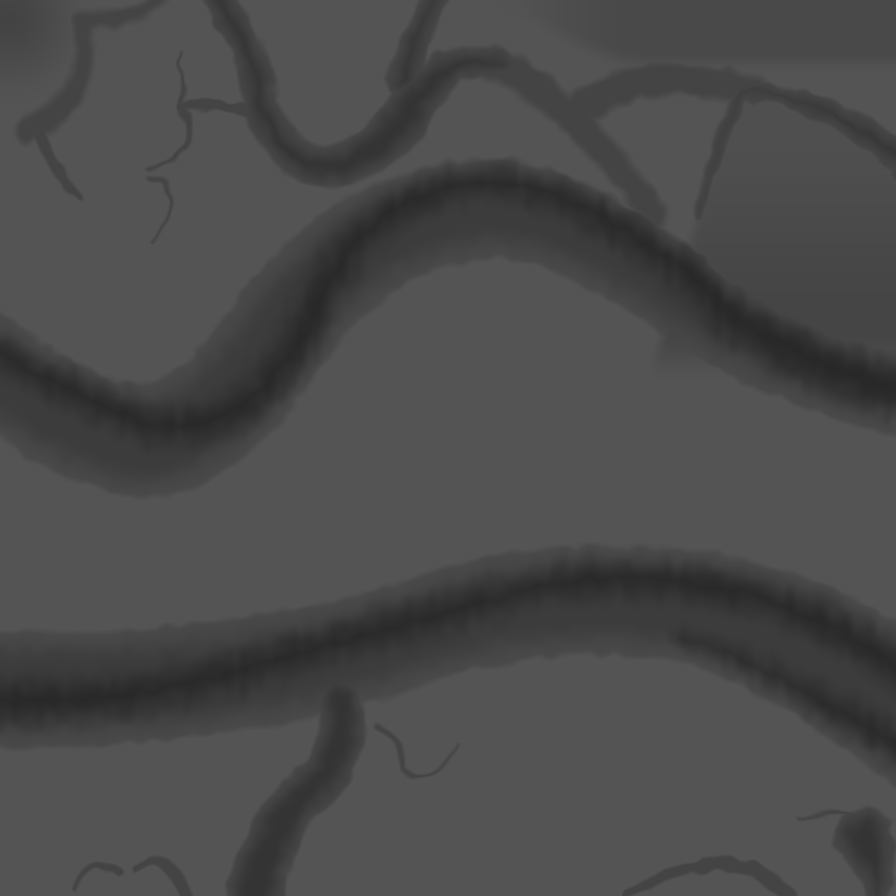
Write a WebGL 1 fragment shader that draws this texture map.

```glsl
precision highp float;
// Grey height map of branching veins on a flat ground. Each vein is a tapered
// quadratic curve; curves are merged by layer, then every layer is shaded from
// its distance: wide veins, dark cores, branches, faint branches and twigs.
uniform vec2 u_resolution;
const float GROUND = 0.33, RIM = 0.285, FLESH = 0.235, CORE = 0.157;

float hash(vec2 p) {
  vec3 q = fract(vec3(p.xyx) * 0.1031);
  q += dot(q, q.yzx + 33.33);
  return fract((q.x + q.y) * q.z);
}
float noise(vec2 p) {
  vec2 i = floor(p), f = fract(p);
  f = f * f * (3.0 - 2.0 * f);
  float low = mix(hash(i), hash(i + vec2(1, 0)), f.x);
  float high = mix(hash(i + vec2(0, 1)), hash(i + vec2(1, 1)), f.x);
  return mix(low, high, f.y);
}

// Signed distance to a curve from a to c, bent by b, with end radii r
float vein(vec2 p, vec2 a, vec2 b, vec2 c, vec2 r) {
  float best = 1000.0;
  vec2 start = a;
  for (int i = 1; i <= 10; i++) {
    float t = float(i) / 10.0;
    vec2 end = mix(mix(a, b, t), mix(b, c, t), t);
    vec2 along = end - start;
    float h = clamp(dot(p - start, along) / dot(along, along), 0.0, 1.0);
    float radius = mix(r.x, r.y, t + (h - 1.0) / 10.0);
    best = min(best, length(p - start - along * h) - radius);
    start = end;
  }
  return best;
}
// Two curves joined at c
float chain(vec2 p, vec2 a, vec2 b, vec2 c, vec2 d, vec2 e, vec3 r) {
  return min(vein(p, a, b, c, r.xy), vein(p, c, d, e, r.yz));
}
float twig(vec2 p, vec2 a, vec2 b, vec2 c, float r) {
  return vein(p, a, b, c, vec2(r, r * 0.5));
}
// Coverage that fades from full at -soft to none at +soft
float cover(float d, float soft) {
  return 1.0 - smoothstep(-soft, soft, d);
}

float wideVeins(vec2 p) {
  vec2 rise = vec2(32, 36), slope = vec2(78, 34.5), middle = vec2(75, 67.5);
  float d = chain(p, vec2(-3, 39.5), vec2(9, 49.5), vec2(16.5, 49), vec2(24, 48.5), rise, vec3(5.5, 6.4, 6));
  d = min(d, chain(p, rise, vec2(41, 24), vec2(55, 23.2), vec2(64, 23.5), slope, vec3(6, 5.6, 4.8)));
  d = min(d, vein(p, slope, vec2(88, 41), vec2(103, 44.5), vec2(4.8, 4.6)));
  d = min(d, chain(p, vec2(-3, 77), vec2(26, 77.5), vec2(45, 71), vec2(60, 65.5), middle, vec3(6.6, 5.9, 6.2)));
  return min(d, vein(p, middle, vec2(88, 69), vec2(104, 81), vec2(6.2, 8)));
}

float cores(vec2 p) {
  vec2 rise = vec2(34, 37), slope = vec2(78, 31.5), middle = vec2(62, 65);
  float d = chain(p, vec2(-2, 38.5), vec2(8, 44), vec2(17, 47.5), vec2(27, 49), rise, vec3(0.3, 0.6, 0.8));
  d = min(d, chain(p, rise, vec2(40, 20.5), vec2(55, 20.3), vec2(64, 20.5), slope, vec3(0.8, 0.3, 0.8)));
  d = min(d, vein(p, slope, vec2(84, 39), vec2(102, 44), vec2(0.8, 1.4)));
  d = min(d, chain(p, vec2(-2, 78), vec2(12, 79), vec2(26, 75), vec2(42, 70.5), middle, vec3(1, 0.6, 0.4)));
  d = min(d, vein(p, middle, vec2(86, 62.5), vec2(102, 76), vec2(0.4, 0.7)));
  return min(d, vein(p, vec2(76, 71), vec2(88, 75), vec2(102, 84.5), vec2(-0.8, 0.5)));
}

float branches(vec2 p) {
  vec2 bend = vec2(45, 13.5);
  float d = chain(p, vec2(23, -2), vec2(29, 6), vec2(29, 12), vec2(35, 24.5), bend, vec3(1.8, 1.9, 2.7));
  d = min(d, vein(p, bend, vec2(49, 5.5), vec2(56, 7), vec2(2.7, 1.5)));
  d = min(d, vein(p, vec2(45, 9), vec2(46, 4), vec2(49, -1), vec2(1.8, 1.3)));
  d = min(d, chain(p, vec2(78, 24), vec2(80, 16), vec2(83, 10), vec2(93, 11), vec2(102, 19), vec3(0.6, 1, 1.9)));
  d = min(d, chain(p, vec2(38, 78), vec2(39, 85), vec2(33.5, 89), vec2(30, 93), vec2(28, 101), vec3(2.6, 2.6, 3.2)));
  return min(d, vein(p, vec2(96.5, 93.5), vec2(98, 96), vec2(98, 101), vec2(3.3, 1)));
}

float faintBranches(vec2 p) {
  float d = vein(p, vec2(55, 7), vec2(63, 10), vec2(73, 24), vec2(1.8, 1.5));
  d = min(d, vein(p, vec2(64, 13), vec2(71, 6.5), vec2(84, 10), vec2(2, 1.6)));
  return min(d, chain(p, vec2(18, -1), vec2(16, 3), vec2(9, 2), vec2(11, 11), vec2(3, 14.5), vec3(0.8, 1, 1.3)));
}

float twigs(vec2 p) {
  vec2 fork = vec2(20.3, 11.8);
  float d = chain(p, vec2(28, 12.5), vec2(24, 11.5), fork, vec2(23, 17), vec2(16.5, 19), vec3(0.8, 0.4, 0.2));
  d = min(d, twig(p, vec2(16.5, 20), vec2(21.5, 20), vec2(17, 27), 0.3));
  d = min(d, twig(p, fork, vec2(20.6, 9), vec2(20, 6), 0.3));
  d = min(d, twig(p, vec2(4, 14), vec2(6, 19), vec2(9, 22), 0.7));
  d = min(d, chain(p, vec2(42, 81), vec2(45, 82), vec2(45, 86), vec2(48, 88.5), vec2(51, 83), vec3(0.3, 0.3, 0.1)));
  d = min(d, twig(p, vec2(21, 101), vec2(19, 94), vec2(15, 97), 0.8));
  d = min(d, twig(p, vec2(13, 97.5), vec2(10, 95), vec2(8.5, 99), 0.5));
  d = min(d, twig(p, vec2(88, 100), vec2(82, 93), vec2(70, 100), 1.0));
  return min(d, twig(p, vec2(95, 91), vec2(93, 90), vec2(89, 91.5), 0.3));
}

void main() {
  // Percent of the canvas, measured down from the top, with wavering edges
  vec2 p = 100.0 * vec2(gl_FragCoord.x, u_resolution.y - gl_FragCoord.y) / u_resolution;
  vec2 q = p + 0.7 * (vec2(noise(p * 0.7), noise(p * 0.7 + 57.0)) - 0.5);
  // Soft tissue in the upper corners and beside the upper vein
  float right = smoothstep(52.0, 72.0, p.x);
  float shade = GROUND - 0.045 * right * cover(p.y - 7.0 * right, 1.5);
  shade -= 0.07 * cover(length(p - vec2(1, 2)) - 5.0, 6.0);
  float pocket = cover(78.0 - p.x + 0.3 * (24.0 - p.y), 1.0) * cover(p.y - 40.0, 3.0);
  pocket *= cover(10.0 + 0.4 * max(p.x - 84.0, 0.0) - p.y, 1.0);
  shade -= pocket * mix(0.02, 0.06, smoothstep(14.0, 36.0, p.y));
  // Small veins
  float branch = branches(q);
  shade = min(shade, mix(GROUND, 0.265, cover(faintBranches(q), 0.7)));
  shade = min(shade, mix(GROUND, 0.265, cover(twigs(q), 0.25)));
  shade = min(shade, mix(GROUND, mix(0.27, 0.205, cover(branch + 1.2, 1.2)), cover(branch, 0.35)));
  // Wide veins with streaked dark cores
  float wide = wideVeins(q);
  float flesh = mix(RIM, FLESH, cover(wide + 2.0, 2.0));
  float streak = noise(vec2(p.x * 1.1, p.y * 0.3)) - 0.5;
  float inner = mix(flesh, CORE, cover(cores(q) + 0.8 * streak - 0.8, 2.3));
  shade = min(shade, mix(GROUND, inner, cover(wide, 0.45)));
  gl_FragColor = vec4(vec3(shade), 1.0);
}
```
